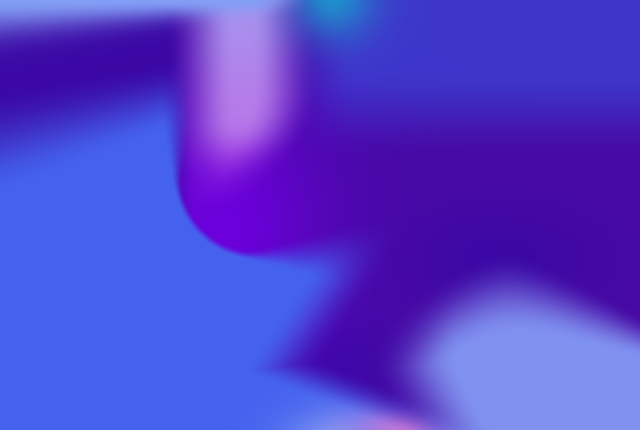
Reproduce this background procedurally as a WebGL 1 fragment shader.

```glsl
precision highp float;
// Soft abstract gradient: blue, indigo and periwinkle folds around a lilac plume.
uniform vec2 u_resolution;

// Elliptical glow falling off from its centre.
float glow(vec2 p, vec2 centre, vec2 radius) {
  vec2 q = (p - centre) / radius;
  return exp(-dot(q, q));
}

// One below the first edge, zero above the second.
float fall(float start, float end, float v) {
  return 1.0 - smoothstep(start, end, v);
}

void main() {
  // Canvas is 1.5 wide and 1 high, with y running down from the top.
  vec2 p = gl_FragCoord.xy / u_resolution;
  p = vec2(p.x * 1.5, 1.0 - p.y);

  vec3 deepIndigo = vec3(0.23, 0.03, 0.645);
  vec3 blue = vec3(0.267, 0.384, 0.933);
  vec3 periwinkle = vec3(0.50, 0.57, 0.94);

  // Indigo ground, with a bluer field at the upper right.
  vec3 color = mix(vec3(0.275, 0.035, 0.645), deepIndigo,
                   glow(p, vec2(1.17, 0.6), vec2(0.2, 0.1)));
  color = mix(color, deepIndigo, glow(p, vec2(0.78, 0.86), vec2(0.16, 0.12)));
  float field = fall(0.16, 0.38, p.y) * smoothstep(0.64, 0.84, p.x);
  color = mix(color, vec3(0.24, 0.21, 0.79), field);

  // Violet bulb and the dark fold to its left.
  color = mix(color, vec3(0.42, 0.0, 0.86), glow(p, vec2(0.52, 0.53), vec2(0.24, 0.3)));
  color = mix(color, deepIndigo, fall(0.38, 0.46, p.x));

  // Lilac plume that narrows as it sinks into the bulb.
  float sink = max(p.y - 0.2, 0.0);
  float plumeRight = 0.72 - 2.2 * sink * sink;
  float plume = smoothstep(0.39, 0.55, p.x) * fall(plumeRight - 0.13, plumeRight + 0.03, p.x);
  vec3 lilac = mix(vec3(0.66, 0.57, 0.93), vec3(0.71, 0.48, 0.91), smoothstep(0.0, 0.28, p.y));
  lilac = mix(lilac, vec3(0.60, 0.16, 0.90), smoothstep(0.26, 0.44, p.y));
  color = mix(color, lilac, plume * fall(0.3, 0.54, p.y));

  // Teal glow and pale strip along the top edge.
  color = mix(color, vec3(0.12, 0.56, 0.80), glow(p, vec2(0.78, -0.01), vec2(0.1, 0.1)));
  float stripDepth = max(0.075 - 0.08 * p.x, 0.02);
  float strip = exp(-p.y * p.y / (stripDepth * stripDepth)) * fall(0.58, 0.74, p.x);
  color = mix(color, vec3(0.51, 0.62, 0.96), strip);

  // Blue body, cut by the rounded corner of the bulb.
  float corner = length(max(vec2(0.605 - p.x, p.y - 0.405), 0.0)) - 0.19;
  float blur = 0.01 + 0.03 * fall(0.25, 0.46, p.y) + 0.07 * smoothstep(0.55, 0.85, p.x);
  float body = smoothstep(-blur, blur, corner)
             * smoothstep(0.2 - 0.15 * p.x, 0.46 - 0.38 * p.x, p.y)
             * fall(-0.1, 0.08, p.x - 0.84 + 0.68 * (p.y - 0.605));

  // Lower rim sweeping under the dark wedge, turning pale and then pink.
  float rim = smoothstep(-0.03, 0.07, p.y - 0.84 - 0.38 * (p.x - 0.68));
  vec3 low = mix(blue, vec3(0.50, 0.60, 0.96), glow(p, vec2(0.8, 1.03), vec2(0.13, 0.08)));
  low = mix(low, vec3(0.75, 0.47, 0.85), glow(p, vec2(0.95, 1.0), vec2(0.12, 0.05)));
  color = mix(color, low, max(body, rim));

  // Periwinkle hill at the lower right.
  float dx = p.x - 1.18;
  float crest = 0.64 + sqrt(0.3 * dx * dx + 0.002) - 0.12 * dx;
  float haze = 0.1 - 0.15 * max(dx, 0.0);
  float leftEdge = 0.86 + 0.5 * max(p.y - 0.85, 0.0);
  float hill = smoothstep(-haze, haze, p.y - crest)
             * smoothstep(leftEdge, leftEdge + 0.22, p.x);
  color = mix(color, periwinkle, hill);

  gl_FragColor = vec4(color, 1.0);
}
```
